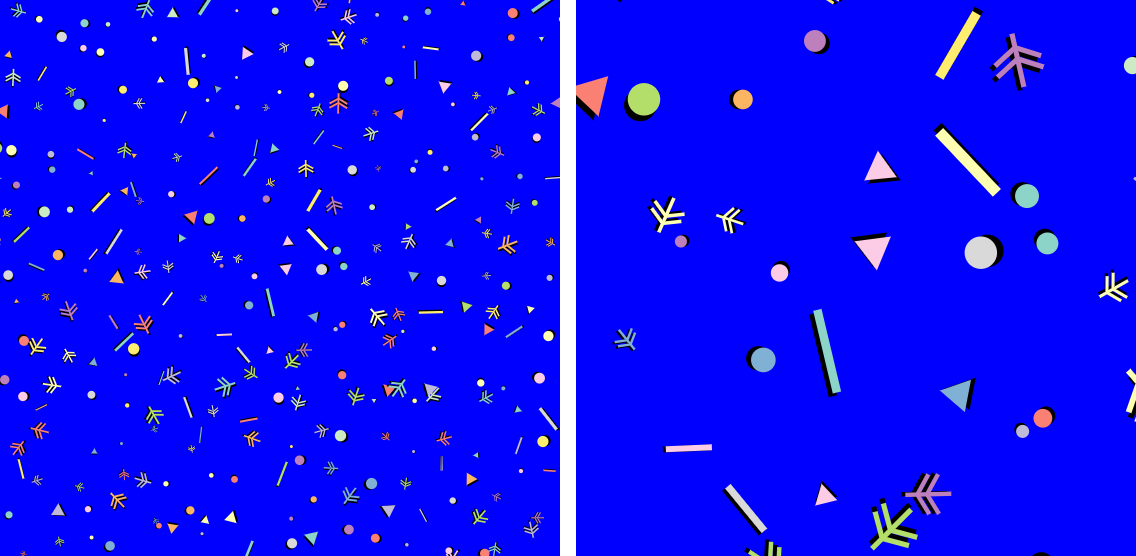
Left, the full canvas; right, a detail of the centre.
Reproduce this pattern procedurally as a WebGL 1 fragment shader.

```glsl
precision highp float;

uniform vec2 u_resolution;

float hash(vec2 cell, float seed) {
  return fract(sin(dot(vec3(cell, seed), vec3(127.1, 311.7, 74.7))) * 43758.5453);
}

vec2 direction(float turn) {
  return vec2(cos(6.2832 * turn), sin(6.2832 * turn));
}

// Twelve pastel tints
vec3 pastel(float h) {
  float i = floor(h * 12.0);
  if (i < 1.0) return vec3(0.55, 0.83, 0.78);
  if (i < 2.0) return vec3(1.00, 1.00, 0.70);
  if (i < 3.0) return vec3(0.75, 0.73, 0.85);
  if (i < 4.0) return vec3(0.98, 0.50, 0.45);
  if (i < 5.0) return vec3(0.50, 0.69, 0.83);
  if (i < 6.0) return vec3(0.99, 0.71, 0.38);
  if (i < 7.0) return vec3(0.70, 0.87, 0.41);
  if (i < 8.0) return vec3(0.99, 0.80, 0.90);
  if (i < 9.0) return vec3(0.85, 0.85, 0.85);
  if (i < 10.0) return vec3(0.74, 0.50, 0.74);
  if (i < 11.0) return vec3(0.80, 0.92, 0.77);
  return vec3(1.00, 0.93, 0.44);
}

float box(vec2 p, vec2 halfSize) {
  vec2 d = abs(p) - halfSize;
  return length(max(d, 0.0)) + min(max(d.x, d.y), 0.0);
}

float triangle(vec2 p) {
  return max(abs(p.x) * 0.866 + p.y * 0.5, -p.y) - 0.5;
}

// Arm leaving the origin at 60 degrees
float arm(vec2 p) {
  vec2 q = vec2(p.x * 0.5 + p.y * 0.866, p.y * 0.5 - p.x * 0.866);
  return box(q - vec2(0.44, 0.0), vec2(0.46, 0.085));
}

// Straight stem crossed by two nested chevrons
float sprig(vec2 p) {
  float stem = box(p - vec2(0.05, 0.0), vec2(0.9, 0.085));
  p.y = abs(p.y);
  return min(stem, min(arm(p), arm(p + vec2(0.38, 0.0))));
}

// Three thin parallel bars
float stripes(vec2 p) {
  p.y = abs(p.y);
  return min(box(p, vec2(1.0, 0.03)), box(p - vec2(0.0, 0.13), vec2(1.0, 0.03)));
}

float piece(float kind, vec2 p, float slimness) {
  if (kind < 0.36) return length(p) - 1.0;
  if (kind < 0.48) return triangle(p);
  if (kind < 0.61) return box(p, vec2(1.0, slimness));
  if (kind < 0.62) return stripes(p);
  return sprig(p);
}

void main() {
  vec2 uv = gl_FragCoord.xy / u_resolution.y;
  float pixel = 1.0 / u_resolution.y;
  float cellSize = 1.0 / 17.0;
  vec2 home = floor(uv / cellSize);
  vec3 color = vec3(0.0, 0.0, 1.0);

  for (int j = -1; j <= 1; j++) {
    for (int i = -1; i <= 1; i++) {
      vec2 cell = home + vec2(float(i), float(j));
      vec2 jitter = vec2(hash(cell, 1.0), hash(cell, 2.0));
      vec2 center = (cell + mix(vec2(0.06), vec2(0.94), jitter)) * cellSize;
      float kind = hash(cell, 3.0);

      // Smallest and largest radius, and shadow distance per radius
      vec3 scale = vec3(0.0058, 0.0215, 0.17);
      if (kind < 0.62) scale = vec3(0.0085, 0.0265, 0.13);
      if (kind < 0.48) scale = vec3(0.0040, 0.0150, 0.27);
      if (kind < 0.36) scale = vec3(0.0025, 0.0102, 0.42);
      float size = mix(scale.x, scale.y, hash(cell, 4.0));

      vec2 axis = direction(hash(cell, 5.0));
      mat2 turn = mat2(axis.x, -axis.y, axis.y, axis.x);
      vec2 p = turn * (uv - center) / size;
      vec2 offset = scale.z * direction(hash(cell, 6.0));
      float slimness = mix(0.075, 0.135, hash(cell, 7.0));

      // Black drop shadow, then the tinted piece
      float shadow = piece(kind, p - offset, slimness) * size;
      float body = piece(kind, p, slimness) * size;
      color *= 1.0 - clamp(0.5 - shadow / pixel, 0.0, 1.0);
      color = mix(color, pastel(hash(cell, 8.0)), clamp(0.5 - body / pixel, 0.0, 1.0));
    }
  }
  gl_FragColor = vec4(color, 1.0);
}
```
